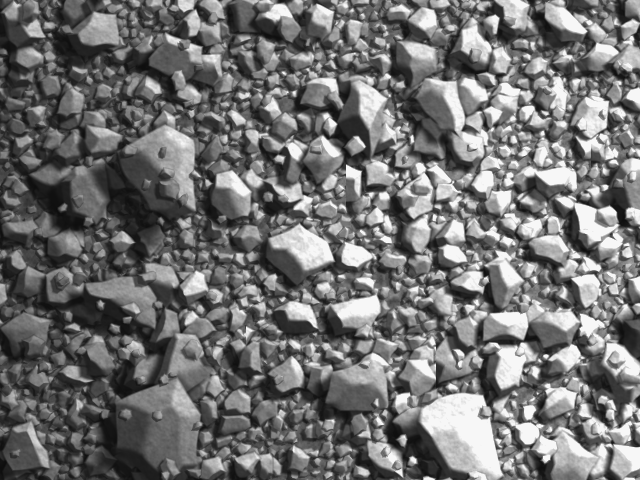
Give the GLSL for this texture, as a Shadertoy shader.

```glsl
// Sunlit rubble: layers of faceted stones, from gravel up to boulders, are
// painted over each other from lower left to upper right. Each stone is a
// set of random planes lit from the upper right, casting a soft shadow.

const vec3 LIGHT = vec3(0.47, 0.625, 0.625);

float hash(vec2 p) {
    return fract(sin(dot(p, vec2(127.1, 311.7))) * 43758.5453);
}

float noise(vec2 p) {
    vec2 i = floor(p), f = fract(p);
    f = f * f * (3.0 - 2.0 * f);
    return mix(mix(hash(i), hash(i + vec2(1, 0)), f.x),
               mix(hash(i + vec2(0, 1)), hash(i + vec2(1, 1)), f.x), f.y);
}

float fbm(vec2 p) {
    return 0.5 * noise(p) + 0.3 * noise(p * 2.1 + 7.3) + 0.2 * noise(p * 4.3 + 3.1);
}

float lambert(vec2 slope) {
    return max(dot(normalize(vec3(slope, 1.0)), LIGHT), 0.0);
}

// Paints one stone of the given size, centred at p = 0, over the tone below
float paintStone(float tone, vec2 p, float size, vec2 seed, float grit) {
    vec2 tilt = 0.8 * (vec2(hash(seed + 1.3), hash(seed + 2.7)) - 0.5);
    float height = size * mix(0.14, 0.32, hash(seed + 3.1)) + dot(tilt, p);
    float lit = lambert(-tilt);
    float outline = -1e3, shadow = -1e3;
    float axis = 6.283 * hash(seed + 4.9);
    float flatness = mix(0.5, 1.0, hash(seed + 5.7));
    vec2 shadowShift = -size * vec2(0.18, 0.13) * mix(0.6, 1.4, hash(seed + 6.1));

    // Side facets: the lowest plane wins, with worn ridges
    for (int i = 0; i < 6; i++) {
        vec2 key = seed + 11.7 * float(i + 1);
        float angle = axis + (float(i) + 0.75 * hash(key)) * 1.0472;
        vec2 dir = vec2(cos(angle), sin(angle));
        float across = sin(angle - axis);
        float radius = size * mix(0.38, 0.54, hash(key + 0.7))
                     * mix(1.0, flatness, across * across);
        float slope = mix(0.5, 2.2, hash(key + 1.9));
        float edge = dot(p, dir) - radius;
        float facet = -edge * slope;
        float wear = 0.03 * size + 0.003;
        lit = mix(lit, lambert(dir * slope), smoothstep(-wear, wear, height - facet));
        height = min(height, facet);
        outline = max(outline, edge);
        shadow = max(shadow, dot(p - shadowShift, dir) - radius);
    }

    // Gravel is flatter in tone, boulders throw deeper shadows
    float bulk = smoothstep(0.01, 0.09, size);
    lit = mix(0.52, lit, mix(0.6, 0.95, bulk));
    float albedo = mix(0.66, 1.04, hash(seed + 8.3));
    float stone = albedo * (0.09 + 0.92 * lit) * (1.0 + grit);
    float shade = 1.0 - smoothstep(-0.07 * size, 0.08 * size, shadow);
    float contact = 1.0 - smoothstep(0.0, 0.08 * size, outline);
    tone *= (1.0 - mix(0.5, 0.78, bulk) * shade) * (1.0 - 0.3 * contact);
    return mix(tone, stone, 1.0 - smoothstep(-0.003, 0.003, outline));
}

// Scatters stones on a jittered grid; density is the share of filled cells
float scatter(float tone, vec2 uv, float size, float density, float grit) {
    vec2 warp = vec2(noise(uv * 3.5 / size), noise(uv * 3.5 / size + 31.7)) - 0.5;
    vec2 p = uv + 0.1 * size * warp;
    vec2 home = floor(p / size);
    for (int y = -1; y <= 1; y++) {
        for (int x = -1; x <= 1; x++) {
            vec2 cell = home + vec2(x, y);
            vec2 seed = cell + size * 913.0;
            if (hash(seed + 0.37) > density) continue;
            vec2 jitter = vec2(hash(seed + 9.1), hash(seed + 10.3));
            vec2 offset = p - (cell + mix(vec2(0.2), vec2(0.8), jitter)) * size;
            if (length(offset) > 1.2 * size) continue;
            float scale = mix(0.7, 1.1, hash(seed + 7.9));
            tone = paintStone(tone, offset, size * scale, seed, grit);
        }
    }
    return tone;
}

void mainImage(out vec4 fragColor, in vec2 fragCoord) {
    vec2 uv = fragCoord / iResolution.y;
    float across = fragCoord.x / iResolution.x;

    // Rough mineral surface, embossed toward the light
    float relief = fbm(uv * 45.0) - fbm((uv + 0.005 * LIGHT.xy) * 45.0);
    float grit = 0.6 * relief + 0.3 * (fbm(uv * 80.0) - 0.5);

    // Dark soil, then gravel up to boulders
    float tone = 0.14 + 0.3 * fbm(uv * 70.0);
    tone = scatter(tone, uv, 0.024, 0.9, grit);
    tone = scatter(tone, uv, 0.037, 0.75, grit);
    tone = scatter(tone, uv, 0.06, 0.62, grit);
    tone = scatter(tone, uv, 0.092, mix(0.4, 0.65, across), grit);
    tone = scatter(tone, uv, 0.14, 0.27, grit);
    tone = scatter(tone, uv, 0.27, 0.17, grit);

    // Loose pebbles lying on top
    tone = scatter(tone, uv, 0.048, 0.12, grit);
    tone = scatter(tone, uv, 0.025, 0.08, grit);

    // Light grows toward the right, with broad uneven patches
    float exposure = mix(0.72, 1.42, smoothstep(0.0, 0.9, across));
    exposure *= 0.84 + 0.32 * noise(uv * 3.0 + 5.0);
    tone = 0.05 + 0.98 * tone * exposure;
    fragColor = vec4(vec3(min(tone, 0.97)), 1.0);
}
```
